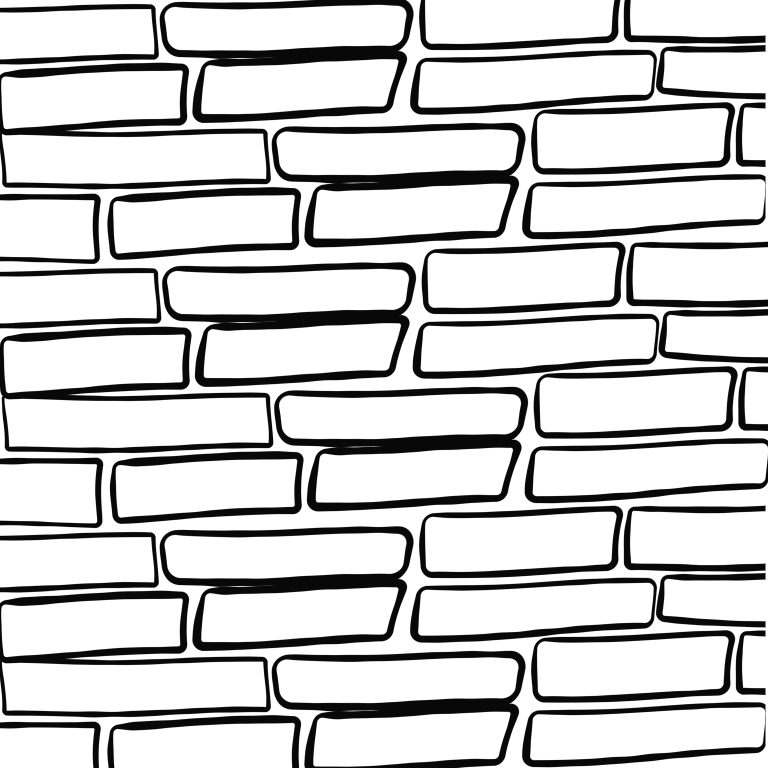
Reproduce this pattern procedurally as a Shadertoy shader.

```glsl
// Signed distance to the line a-b, positive on the outer side
float side(vec2 p, vec2 a, vec2 b) {
    vec2 d = normalize(b - a);
    return dot(p - a, vec2(d.y, -d.x));
}

float hash(vec2 p) {
    return fract(sin(dot(p, vec2(127.1, 311.7))) * 43758.55);
}

float noise(vec2 p) {
    vec2 i = floor(p), f = fract(p);
    f = f * f * (3.0 - 2.0 * f);
    return mix(mix(hash(i), hash(i + vec2(1, 0)), f.x),
               mix(hash(i + vec2(0, 1)), hash(i + vec2(1, 1)), f.x), f.y);
}

// Rounded quad outline; pen holds half widths for top, right, bottom, left
float brick(vec2 p, vec2 tl, vec2 tr, vec2 br, vec2 bl, float radius, vec4 pen) {
    vec4 edge = vec4(side(p, tl, tr), side(p, tr, br), side(p, br, bl), side(p, bl, tl));
    vec2 q = max(edge.xy, edge.zw) + radius;
    float d = length(max(q, 0.0)) + min(max(q.x, q.y), 0.0) - radius;

    // Blend the pen around corners and lift it where the stroke starts
    vec4 weight = exp(clamp(edge, -60.0, 20.0) / 5.0);
    float width = dot(pen, weight) / dot(weight, vec4(1));
    width *= mix(0.6, 1.0, smoothstep(3.0, 24.0, distance(p, tl)));
    return abs(d) - width * (0.85 + 0.3 * noise(p * 0.05));
}

// Two courses of uneven bricks, y pointing down
float courses(vec2 p) {
    p += 1.5 * sin(p.yx * vec2(0.07, 0.026) + vec2(1.0, 4.6));

    // Upper course
    float d = brick(p, vec2(-110, 9), vec2(155, 8), vec2(155, 58), vec2(-109, 62), 3.0, vec4(2.6, 2.0, 2.8, 2.0));
    d = min(d, brick(p, vec2(163, 5), vec2(415, 3), vec2(402, 51), vec2(164, 54), 15.0, vec4(3.3, 3.0, 4.0, 3.0)));
    d = min(d, brick(p, vec2(425, -13), vec2(621, -18), vec2(614, 41), vec2(422, 47), 9.0, vec4(2.8, 3.2, 3.2, 2.8)));
    d = min(d, brick(p, vec2(630, -18), vec2(850, -22), vec2(850, 37), vec2(627, 40), 4.0, vec4(3.0, 3.0, 3.3, 3.4)));

    // Lower course
    d = min(d, brick(p, vec2(-220, 78), vec2(-14, 71), vec2(-16, 136), vec2(-220, 136), 5.0, vec4(3.0, 2.8, 2.2, 3.0)));
    d = min(d, brick(p, vec2(0, 73), vec2(186, 67), vec2(184, 122), vec2(0, 131), 6.0, vec4(4.0, 3.0, 3.3, 2.8)));
    d = min(d, brick(p, vec2(203, 62), vec2(403, 56), vec2(390, 111), vec2(197, 118), 7.0, vec4(4.0, 3.5, 4.0, 4.0)));
    d = min(d, brick(p, vec2(418, 60), vec2(654, 53), vec2(654, 98), vec2(415, 112), 8.0, vec4(2.7, 1.3, 3.4, 3.8)));
    return min(d, brick(p, vec2(661, 49), vec2(850, 46), vec2(850, 99), vec2(660, 91), 6.0, vec4(3.0, 3.0, 3.2, 3.0)));
}

void mainImage(out vec4 fragColor, in vec2 fragCoord) {
    // The canvas is 768 units across
    vec2 p = fragCoord / iResolution.xy * 768.0;
    p.y = 768.0 - p.y;

    // Three bands, each with a straight and a shifted pair of courses
    float ink = 1e3;
    for (int band = 0; band < 3; band++) {
        bool middle = band == 1;
        for (int pair = 0; pair < 2; pair++) {
            vec2 offset = vec2(112, 124.5) * float(pair) + vec2(0, 264) * float(band);
            offset.x += middle ? 2.5 : 0.0;
            float d = courses(p - offset);
            ink = min(ink, middle ? d : max(d, p.x - 765.5));
        }
    }

    float aa = 768.0 / iResolution.y;
    float cover = smoothstep(0.7 * aa, -0.7 * aa, ink);
    fragColor = vec4(mix(vec3(1), vec3(0.03), cover), 1);
}
```
